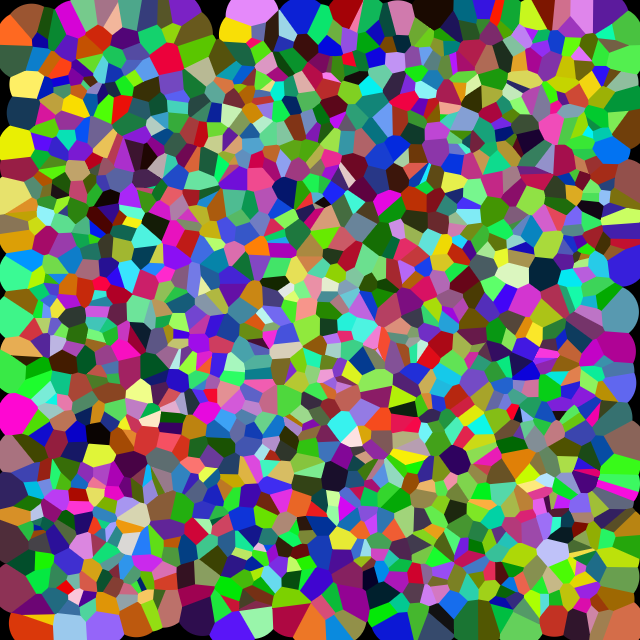
Write a Shadertoy shader that draws this pattern.

```glsl
// Mosaic of randomly coloured Voronoi cells, rounded off against a black border.

const int   GRID        = 17;      // buckets along each side
const int   CANDIDATES  = 8;       // possible seeds in each bucket
const float KEEP        = 0.59;    // chance that a candidate becomes a seed
const float MARGIN      = 0.025;   // border strip that holds no seeds
const float REACH       = 0.042;   // largest distance a cell extends from its seed
const vec3  TONE        = vec3(1.2, 1.1, 1.35); // exponents that shade the channels
const float CENTRE_TONE = 0.8;     // lighter cells in the centre
const float RIM_TONE    = 1.15;    // darker cells at the rim
const vec3  BACKGROUND  = vec3(0.0);

// Integer hash giving three values from 0 to 1
vec3 hash3(ivec3 key) {
    uvec3 v = uvec3(key + 17) * 1664525u + 1013904223u;
    v.x += v.y * v.z; v.y += v.z * v.x; v.z += v.x * v.y;
    v ^= v >> 16u;
    v.x += v.y * v.z; v.y += v.z * v.x; v.z += v.x * v.y;
    return vec3(v >> 8u) / 16777216.0;
}

// Random colour of one cell, shaded by its distance from the centre
vec3 cellColour(ivec3 id, vec2 seed) {
    float rim = smoothstep(0.05, 0.6, length(seed - 0.5));
    vec3 random = hash3(id + ivec3(131, 57, 211));
    return pow(random, TONE * mix(CENTRE_TONE, RIM_TONE, rim));
}

void mainImage(out vec4 fragColor, in vec2 fragCoord) {
    vec2 uv = fragCoord / iResolution.xy;
    float pixel = 1.0 / min(iResolution.x, iResolution.y);
    float bucketSize = (1.0 - 2.0 * MARGIN) / float(GRID);
    ivec2 home = ivec2(floor((uv - MARGIN) / bucketSize));

    // Find the two nearest seeds
    float near1 = 9.0, near2 = 9.0;
    vec2 seed1 = vec2(-2.0), seed2 = vec2(-3.0);
    ivec3 id1 = ivec3(0), id2 = ivec3(0);
    for (int y = -1; y <= 1; y++)
    for (int x = -1; x <= 1; x++) {
        ivec2 bucket = home + ivec2(x, y);
        if (any(lessThan(bucket, ivec2(0))) ||
            any(greaterThanEqual(bucket, ivec2(GRID)))) continue;
        for (int i = 0; i < CANDIDATES; i++) {
            ivec3 id = ivec3(bucket, i);
            vec3 h = hash3(id);
            if (h.z > KEEP) continue;
            vec2 seed = MARGIN + (vec2(bucket) + h.xy) * bucketSize;
            vec2 offset = uv - seed;
            float d = dot(offset, offset);
            if (d < near1) {
                near2 = near1; seed2 = seed1; id2 = id1;
                near1 = d; seed1 = seed; id1 = id;
            } else if (d < near2) {
                near2 = d; seed2 = seed; id2 = id;
            }
        }
    }

    // Blend across the shared edge over one pixel
    float edge = (near2 - near1) / (2.0 * max(length(seed2 - seed1), 1e-5));
    float own = clamp(0.5 + edge / pixel, 0.0, 1.0);
    vec3 colour = mix(cellColour(id2, seed2), cellColour(id1, seed1), own);

    // Cut the cells off at their reach
    float inside = clamp(0.5 + (REACH - sqrt(near1)) / pixel, 0.0, 1.0);
    fragColor = vec4(mix(BACKGROUND, colour, inside), 1.0);
}
```
